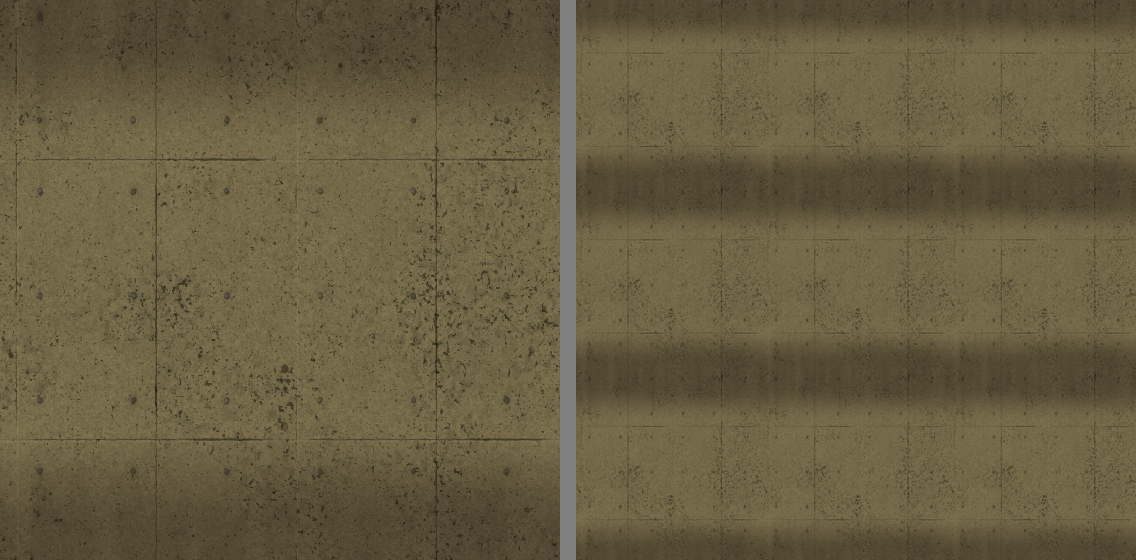
Left: one tile. Right: repeated 3 by 3.
A Shadertoy shader for this texture:

```glsl
// Weathered cast-concrete wall: four by two formwork panels with six columns of tie holes.
// Wrapping value noise drives the grain, stains and pits; seams and holes are
// periodic distance functions, and a broad vertical gradient shades the wall.

float hash(vec2 p) {
    vec3 q = fract(p.xyx * vec3(.1031, .1030, .0973));
    q += dot(q, q.yzx + 33.33);
    return fract((q.x + q.y) * q.z);
}

// Value noise that wraps after a whole number of cells
float noise(vec2 uv, vec2 cells, float seed) {
    vec2 p = uv * cells, i = floor(p), f = fract(p);
    f = f * f * (3. - 2. * f);
    vec2 a = mod(i, cells) + seed, b = mod(i + 1., cells) + seed;
    return mix(mix(hash(a), hash(vec2(b.x, a.y)), f.x),
               mix(hash(vec2(a.x, b.y)), hash(b), f.x), f.y);
}

float fbm(vec2 uv, vec2 cells, float seed) {
    float sum = 0., amp = .533;
    for (int i = 0; i < 4; i++) {
        sum += amp * noise(uv, cells, seed + float(i) * 17.);
        cells *= 2.;
        amp *= .5;
    }
    return sum;
}

// Soft-edged coverage of a shape with half width w
float cover(float d, float w) {
    float px = .8 / iResolution.y;
    return 1. - smoothstep(w - px, w + px, d);
}

// One randomly placed pit per cell, kept with the given density
float pits(vec2 uv, float cells, float radius, float density) {
    vec2 p = uv * cells, id = mod(floor(p), cells) + cells;
    vec2 centre = .3 + .4 * vec2(hash(id + 3.), hash(id + 71.));
    float r = radius * (.5 + .7 * hash(id + 29.));
    return cover(length(fract(p) - centre) / cells, r) * step(hash(id), density);
}

void mainImage(out vec4 fragColor, in vec2 fragCoord) {
    vec2 uv = fragCoord / iResolution.xy;
    vec2 warp = vec2(noise(uv, vec2(180.), 5.), noise(uv, vec2(180.), 93.)) - .5;
    vec2 rough = uv + .003 * warp;

    // Broad shading with cloudy and vertically streaked stains
    float cloud = fbm(uv, vec2(7., 9.), 11.);
    float streak = fbm(uv, vec2(26., 3.), 47.);
    float y = uv.y + .04 * (cloud - .5);
    float light = smoothstep(.06, .25, y) * (1. - smoothstep(.74, .93, y));
    vec3 col = mix(vec3(.335, .295, .208), vec3(.462, .417, .29), light);
    col *= 1. + .07 * (cloud - .5) + .14 * (streak - .5) * (1.3 - light);

    // Fine grain
    float grain = noise(uv, vec2(480.), 7.) + .6 * noise(uv, vec2(300.), 61.) - .8;
    col *= 1. + .15 * grain + .1 * (fbm(uv, vec2(110.), 31.) - .5);

    // Vertical seams: pale and dark ones alternate
    float column = (uv.x - .029) * 4.;
    float seamX = (column - round(column)) / 4.;
    float darkSeam = mod(round(column), 2.);
    float broken = noise(uv, vec2(4., 14.), 83.);

    // Wear gathers in clouds, along dark seams and in a few patches
    float wear = .75 * smoothstep(.42, .7, fbm(uv, vec2(9.), 123.));
    wear += .4 * exp(-pow((uv.y - .43) / .14, 2.));
    wear += .5 * exp(-abs(seamX) * 130.) * (.3 + darkSeam) * broken;
    vec3 patches[6] = vec3[6](vec3(.752, .49, .035), vec3(.295, .49, .03),
        vec3(.52, .3, .045), vec3(.24, .98, .027), vec3(.8, .99, .025), vec3(.91, .96, .03));
    for (int i = 0; i < 6; i++) {
        vec2 d = uv - patches[i].xy;
        d -= round(d);
        wear += .9 * exp(-dot(d, d) / (patches[i].z * patches[i].z));
    }
    wear = min(wear, 1.7);

    // Faint mottling, ragged fine specks and small round pits
    float mottle = smoothstep(.5, .75, fbm(uv, vec2(100., 80.), 301.));
    float speck = smoothstep(0., .13, fbm(rough, vec2(165., 140.), 201.) - .755 + .115 * wear);
    col *= 1. - .13 * mottle * min(wear, 1.);
    col *= 1. - .42 * speck;
    col *= 1. - .36 * pits(rough, 190., .0011, .07 + .12 * wear);
    col *= 1. - .42 * pits(rough, 97., .0015, .03 + .07 * wear);

    // Seam lines, each with a pale lip
    float ragged = abs(seamX + .0016 * warp.x);
    float gap = mix(.4 * smoothstep(.5, .75, broken), .3 + .25 * broken, darkSeam);
    col *= 1. + .08 * cover(abs(seamX - .0024), .0011) * (1. - .5 * darkSeam);
    col *= 1. - gap * cover(ragged, .0007 + .0006 * darkSeam * smoothstep(.55, .9, broken));

    // Horizontal joints: thin, broken, and thicker toward the end of each run
    float row = (uv.y - .215) * 2.;
    float seamY = (row - round(row)) / 2.;
    float along = fract(uv.x * 2.);
    float run = smoothstep(.09, .13, along) * (1. - smoothstep(.92, .98, along));
    float thick = smoothstep(.64, .72, along) * run * noise(uv, vec2(40., 2.), 17.);
    col *= 1. + .07 * cover(abs(seamY + .003), .0012);
    col *= 1. - (.1 + .32 * run) * cover(abs(seamY + .002 * warp.y), .0007 + .0016 * thick);

    // Tie holes: dark rim, grey plug and an occasional smear
    for (int i = 0; i < 3; i++) {
        float drop = .057 + .1865 * float(i);
        vec2 cells = vec2(6., 2.);
        vec2 q = (rough - vec2(.0716, .215 - drop)) * cells;
        vec2 id = mod(round(q), cells) + 13. * float(i + 1);
        vec2 d = (q - round(q)) / cells;
        float age = hash(id);
        float smear = exp(-dot(d * vec2(120., 75.), d * vec2(120., 75.)));
        col *= 1. - .15 * age * smear;
        col = mix(col, vec3(.19, .165, .11), .75 * cover(length(d * vec2(1.1, .9)), .0052));
        vec3 plug = vec3(.38, .37, .30) * mix(.75, 1., light) * (1. - .25 * age);
        col = mix(col, plug, cover(length(d + vec2(.001, -.0006)), .0036));
    }

    // Two large chips beside the middle seam
    for (int i = 0; i < 2; i++) {
        vec2 d = rough - vec2(.509, .341 - .103 * float(i));
        float chip = cover(length(d * vec2(1.2, .85)), .0072);
        col = mix(col, vec3(.23, .2, .13), chip * (.75 - .3 * float(i)));
    }
    fragColor = vec4(col, 1.);
}
```
